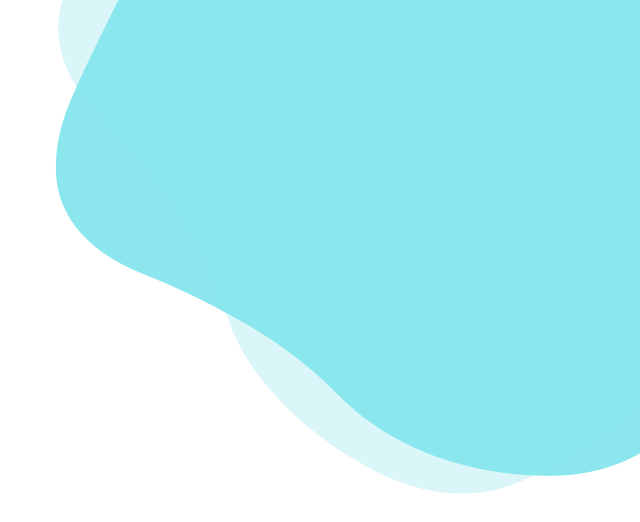
Write a WebGL 1 fragment shader that draws this background.

```glsl
precision highp float;
// Two overlapping organic blobs, pale aqua behind turquoise, on white.

#define GRID_WIDTH 768.0
#define CURVE_STEPS 20
#define PAPER vec3(1.0)
#define PALE_AQUA vec3(0.856, 0.966, 0.976)
#define TURQUOISE vec3(0.530, 0.903, 0.928)
#define FRONT_OPACITY 0.97

uniform vec2 u_resolution;

// Path state: sample point, pen position, squared distance and inside sign
vec2 point;
vec2 pen;
float nearest;
float side;

void moveTo(vec2 start) {
  pen = start;
  nearest = 1e9;
  side = 1.0;
}

// Straight edge: updates the distance and flips the sign at each crossing
void lineTo(vec2 end) {
  vec2 edge = end - pen;
  vec2 rel = point - pen;
  vec2 gap = rel - edge * clamp(dot(rel, edge) / dot(edge, edge), 0.0, 1.0);
  nearest = min(nearest, dot(gap, gap));
  bool above = point.y >= pen.y;
  bool below = point.y < end.y;
  bool left = edge.x * rel.y > edge.y * rel.x;
  if ((above && below && left) || (!above && !below && !left)) side = -side;
  pen = end;
}

// Cubic Bezier edge, flattened into short lines
void curveTo(vec2 b, vec2 c, vec2 d) {
  vec2 a = pen;
  for (int i = 1; i <= CURVE_STEPS; i++) {
    float t = float(i) / float(CURVE_STEPS);
    float s = 1.0 - t;
    lineTo(s * s * s * a + 3.0 * s * t * (s * b + t * c) + t * t * t * d);
  }
}

// Smooth coverage of the closed path, one pixel wide
float coverage(float pixel) {
  return clamp(0.5 - side * sqrt(nearest) / pixel, 0.0, 1.0);
}

float backBlob(float pixel) {
  vec2 start = vec2(75.0, 0.0);
  moveTo(start);
  curveTo(vec2(63.0, 38.0), vec2(73.0, 76.0), vec2(92.0, 104.0));
  curveTo(vec2(130.0, 150.0), vec2(235.0, 240.0), vec2(272.0, 377.0));
  curveTo(vec2(292.0, 447.0), vec2(360.0, 516.0), vec2(440.0, 560.0));
  curveTo(vec2(507.0, 597.0), vec2(575.0, 604.0), vec2(637.0, 572.0));
  curveTo(vec2(685.0, 548.0), vec2(730.0, 515.0), vec2(768.0, 485.0));
  // Close outside the canvas
  lineTo(vec2(860.0, 410.0));
  lineTo(vec2(860.0, -60.0));
  lineTo(vec2(92.0, -60.0));
  lineTo(start);
  return coverage(pixel);
}

float frontBlob(float pixel) {
  vec2 start = vec2(142.0, 0.0);
  moveTo(start);
  curveTo(vec2(125.0, 35.0), vec2(107.0, 70.0), vec2(92.0, 104.0));
  curveTo(vec2(76.0, 138.0), vec2(67.0, 168.0), vec2(67.0, 202.0));
  curveTo(vec2(67.0, 262.0), vec2(110.0, 304.0), vec2(170.0, 328.0));
  curveTo(vec2(205.0, 342.0), vec2(240.0, 358.0), vec2(272.0, 376.0));
  curveTo(vec2(325.0, 404.0), vec2(365.0, 433.0), vec2(405.0, 473.0));
  curveTo(vec2(470.0, 540.0), vec2(565.0, 571.0), vec2(660.0, 571.0));
  curveTo(vec2(700.0, 571.0), vec2(736.0, 562.0), vec2(768.0, 544.0));
  // Close outside the canvas
  lineTo(vec2(860.0, 480.0));
  lineTo(vec2(860.0, -60.0));
  lineTo(vec2(171.0, -60.0));
  lineTo(start);
  return coverage(pixel);
}

void main() {
  // Design grid with its origin at the top left
  float pixel = GRID_WIDTH / u_resolution.x;
  point = vec2(gl_FragCoord.x, u_resolution.y - gl_FragCoord.y) * pixel;

  vec3 color = mix(PAPER, PALE_AQUA, backBlob(pixel));
  color = mix(color, TURQUOISE, FRONT_OPACITY * frontBlob(pixel));
  gl_FragColor = vec4(color, 1.0);
}
```
